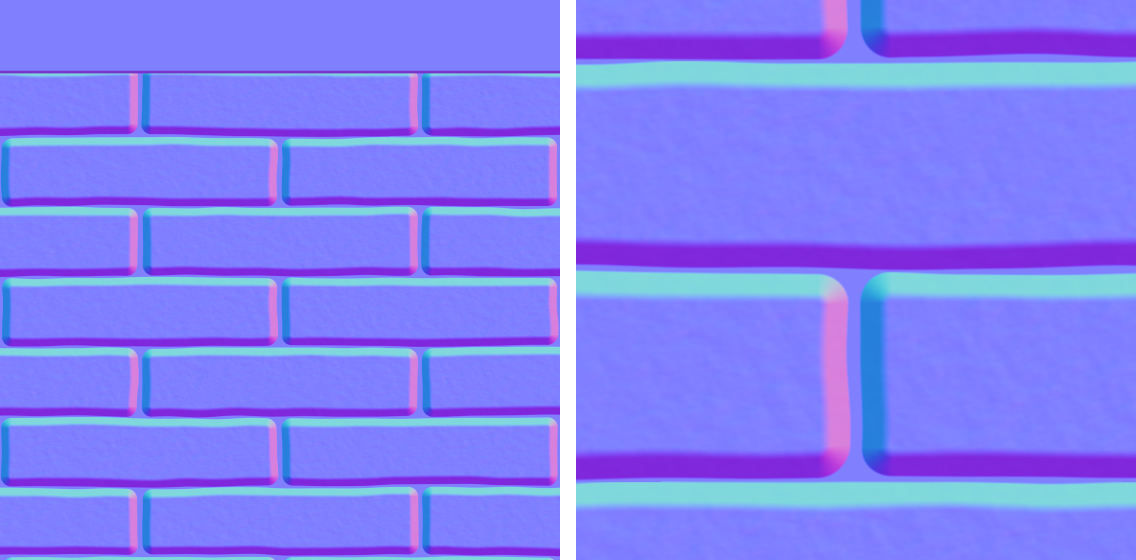
Left: the whole. Right: its middle third, enlarged.
A Shadertoy shader for this texture map:

```glsl
const vec2 GRID = vec2(2.0, 8.0);        // bricks across, courses down
const float COURSE_SHIFT = 0.042;        // vertical phase, in courses
const vec2 JOINT = vec2(0.0028, 0.0006); // half gap between bricks
const float CORNER = 0.0195;             // corner radius
const float BEVEL_START = 0.0115;        // bevel begins to level out
const float BEVEL_END = 0.0190;          // bevel meets the brick face
const float EDGE_SOFT = 0.0016;
const float BEVEL_TILT = 0.69;
const float WARP = 0.0055;               // slow bend of the courses
const float WOBBLE = 0.0035;             // edge wear of each brick
const float GRAIN_SCALE = 85.0;
const float GRAIN_TILT = 0.20;
const float CAP_HEIGHT = 0.1265;         // flat band at the top
const float CAP_LIP = 0.0045;
const vec3 LIP_NORMAL = vec3(-0.05, -0.62, 0.60);

float hash(vec2 p) {
    vec3 q = fract(vec3(p.xyx) * 0.1031);
    q += dot(q, q.yzx + 33.33);
    return fract((q.x + q.y) * q.z);
}

float noise(vec2 p) {
    vec2 i = floor(p), f = fract(p);
    f = f * f * (3.0 - 2.0 * f);
    return mix(mix(hash(i), hash(i + vec2(1, 0)), f.x),
               mix(hash(i + vec2(0, 1)), hash(i + vec2(1, 1)), f.x), f.y);
}

float fbm(vec2 p) {
    float sum = 0.0, gain = 0.5;
    for (int i = 0; i < 3; i++) {
        sum += gain * noise(p);
        p = mat2(1.6, 1.2, -1.2, 1.6) * p + 17.0;
        gain *= 0.5;
    }
    return sum;
}

vec2 noisePair(vec2 p) {
    return vec2(noise(p), noise(p + 57.0)) - 0.5;
}

// Slope of the rough clay surface, stretched along a diagonal
vec2 grainSlope(vec2 uv, float seed) {
    vec2 p = mat2(0.75, 0.45, -0.6, 1.1) * uv * GRAIN_SCALE + seed * 91.0;
    vec2 e = vec2(0.3, 0.0);
    float h = fbm(p);
    return vec2(h - fbm(p + e.xy), h - fbm(p + e.yx)) * GRAIN_TILT;
}

// Outward direction in xy, depth inside the rounded brick in z
vec3 brickEdge(vec2 p, vec2 halfSize) {
    vec2 q = max(abs(p) - halfSize + CORNER, 0.0);
    float len = length(q);
    return vec3(sign(p) * q / max(len, 1e-5), CORNER - len);
}

vec3 brickNormal(vec2 uv) {
    // Running bond cells, counted from the top
    vec2 bent = uv + WARP * vec2(0.4, 1.0) * noisePair(uv * vec2(7.0, 9.0));
    vec2 grid = vec2(bent.x, 1.0 - bent.y) * GRID + vec2(0.0, COURSE_SHIFT);
    grid.x += 0.5 * mod(floor(grid.y), 2.0);
    float seed = hash(floor(grid) + 3.0);
    vec2 p = (fract(grid) - 0.5) / GRID * vec2(1.0, -1.0);

    // Worn outline
    p += WOBBLE * noisePair(uv * vec2(16.0, 22.0) + seed * 40.0);
    vec3 edge = brickEdge(p, 0.5 / GRID - JOINT);

    // Bevel profile
    float soft = EDGE_SOFT + 0.5 / iResolution.y;
    float inside = smoothstep(0.0, soft, edge.z);
    float bevel = inside * (1.0 - smoothstep(BEVEL_START, BEVEL_END, edge.z));

    vec2 tilt = edge.xy * bevel * BEVEL_TILT;
    tilt += grainSlope(uv, seed) * inside * (1.0 - 0.7 * bevel);
    return vec3(tilt, sqrt(max(1.0 - dot(tilt, tilt), 0.0)));
}

void mainImage(out vec4 fragColor, in vec2 fragCoord) {
    vec2 uv = fragCoord / iResolution.xy;
    float pixel = 1.0 / iResolution.y;
    float drop = 1.0 - uv.y - CAP_HEIGHT;

    // Bricks, then the lip, then the flat cap
    vec3 normal = brickNormal(uv);
    normal = mix(LIP_NORMAL, normal, smoothstep(-pixel, pixel, drop - CAP_LIP));
    normal = mix(vec3(0, 0, 1), normal, smoothstep(-pixel, pixel, drop));

    fragColor = vec4(0.5 + 0.5 * normal, 1.0);
}
```
